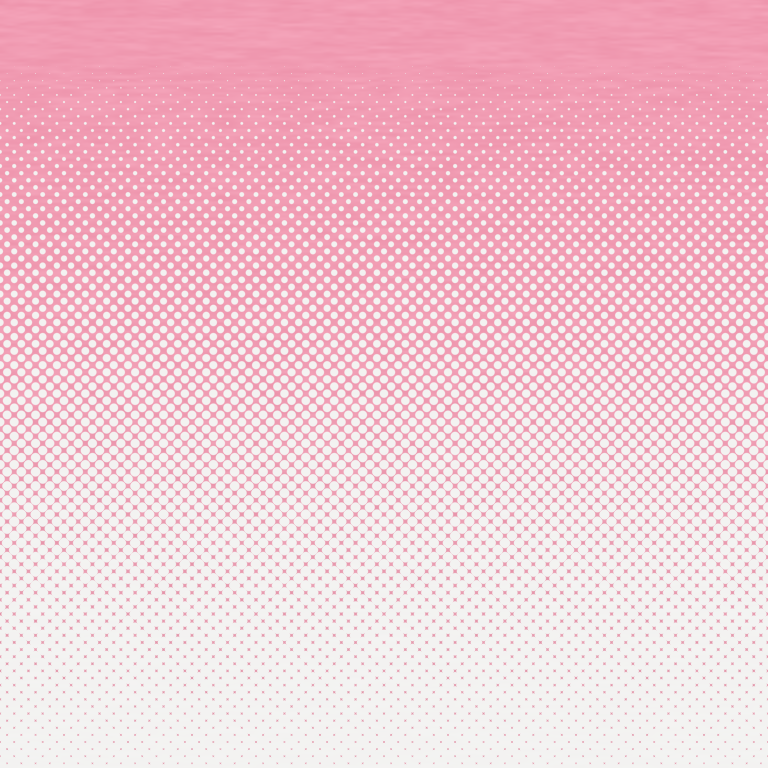
This pattern is drawn by a three.js fragment shader. Its source:

```glsl
// Pink halftone fade: staggered white dots grow downward over a finely grained pink ground.
varying vec2 vUv;

const float COLUMNS = 54.0;
const float EDGE = 0.055; // edge softness, in lattice cells
const vec3 PINK = vec3(0.945, 0.612, 0.702);
const vec3 DUSTY_PINK = vec3(0.89, 0.60, 0.675);
const vec3 PAPER = vec3(0.953, 0.951, 0.946);

float hash(vec2 p) {
  p = fract(p * vec2(0.1031, 0.1137));
  p += dot(p, p.yx + 33.33);
  return fract((p.x + p.y) * p.x * 17.0);
}

float valueNoise(vec2 p) {
  vec2 cell = floor(p);
  vec2 f = fract(p);
  f = f * f * (3.0 - 2.0 * f);
  float low = mix(hash(cell), hash(cell + vec2(1.0, 0.0)), f.x);
  float high = mix(hash(cell + vec2(0.0, 1.0)), hash(cell + 1.0), f.x);
  return mix(low, high, f.y);
}

// Dot radius in cells; negative values hide the dots near the top.
float dotRadius(float depth) {
  float growth = clamp((depth - 0.08) / 0.92, 0.0, 1.0);
  return mix(-EDGE, 0.46, sqrt(growth));
}

// Coverage of one square lattice of dots, sized at each dot's centre.
float dotLattice(vec2 p, vec2 offset) {
  vec2 center = floor(p - offset + 0.5) + offset;
  float edgeDistance = length(p - center) - dotRadius(center.y / COLUMNS);
  return 1.0 - smoothstep(-EDGE, EDGE, edgeDistance);
}

// Long, slightly wavy horizontal fibres, centred on zero.
float fibreGrain(vec2 uv) {
  float wave = 0.006 * valueNoise(uv * vec2(7.0, 5.0));
  float broad = valueNoise(vec2(uv.x * 24.0, (uv.y + wave) * 210.0));
  float fine = valueNoise(vec2(uv.x * 70.0, (uv.y - wave) * 330.0) + 19.0);
  return 0.6 * broad + 0.4 * fine - 0.5;
}

void main() {
  float depth = 1.0 - vUv.y;
  vec2 p = vec2(vUv.x, depth) * COLUMNS;

  // Two interleaved lattices make the diagonal screen.
  float evenRows = dotLattice(p, vec2(0.5, 0.175));
  float oddRows = dotLattice(p, vec2(0.0, 0.675));
  float coverage = max(evenRows, oddRows);

  // Pink ink with fibres, greyer toward the bottom.
  float grain = fibreGrain(vUv);
  vec3 ink = mix(PINK, DUSTY_PINK, smoothstep(0.4, 1.0, depth));
  ink += grain * vec3(0.03, 0.07, 0.06);
  vec3 paper = PAPER + grain * 0.008;

  gl_FragColor = vec4(mix(ink, paper, coverage), 1.0);
}
```
